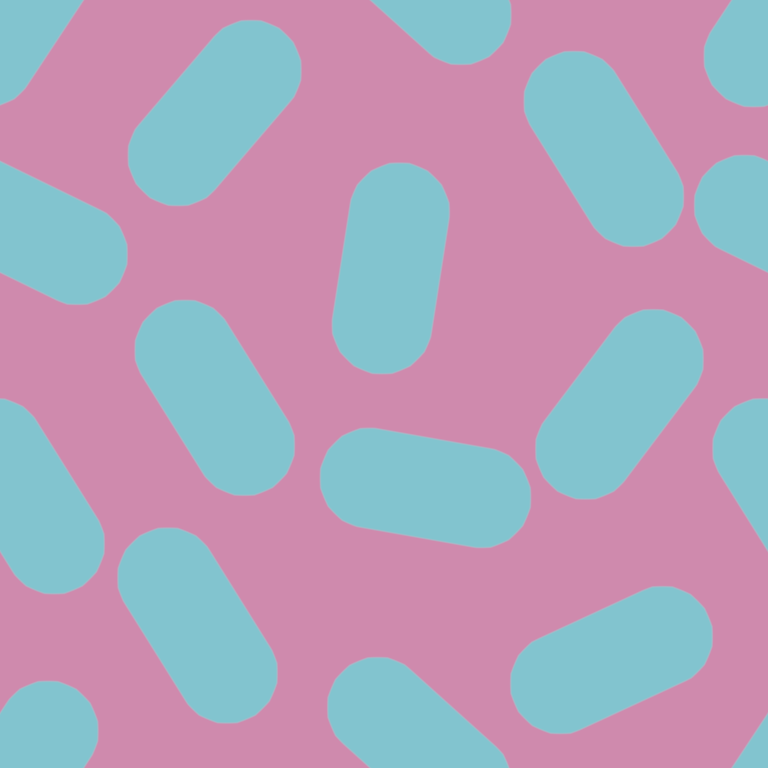
Write a Shadertoy shader that draws this pattern.

```glsl
// Tiling confetti: blue capsules with softly faceted ends on a pink ground.
// The capsules sit on a staggered, jittered lattice that wraps at the borders;
// each blends a round capsule with the convex sum of a segment and a polygon.

const vec3 GROUND_PINK = vec3(0.81, 0.54, 0.68);
const vec3 CAPSULE_BLUE = vec3(0.51, 0.77, 0.81);
const vec3 RIM_LIGHT = vec3(0.01, 0.045, 0.025);

const int COLUMNS = 4;              // even, so that the stagger wraps
const int ROWS = 3;
const vec2 ORIGIN = vec2(0.098, 0.746);  // lattice point at the lower left
const int FACET_AXES = 8;           // half the number of polygon sides
const float ROUNDNESS = 0.35;       // 0 for plain facets, 1 for round caps
const float CAP_RADIUS = 0.065;
const float HALF_LENGTH = 0.073;    // from the middle to a cap centre
const float JITTER = 0.064;         // full range of the random shift
const float FALLING_COUNT = 7.0;    // capsules that descend to the right
const float FALLING_STEEP = 4.0;    // of these, how many share one tilt
const float FALLING_TILT = 58.0;    // degrees, steepest of these
const float FLATTENING = 16.0;      // degrees from one flat tilt to the next
const float RISING_TILT = 53.0;     // degrees, middle of the others
const float RISING_SPREAD = 55.0;
const float EDGE_SOFTNESS = 0.002;
const float PI = 3.14159265;

float hash(vec2 cell) {
    return fract(sin(dot(cell, vec2(127.1, 311.7))) * 43758.5453);
}

// Signed distance to a capsule whose caps are polygons with level facets
float facetedCapsule(vec2 p, vec2 axis) {
    float d = abs(dot(p, vec2(-axis.y, axis.x))) - CAP_RADIUS;
    for (int i = 0; i < FACET_AXES; i++) {
        float a = PI * float(i) / float(FACET_AXES);
        vec2 normal = vec2(cos(a), sin(a));
        float reach = HALF_LENGTH * abs(dot(axis, normal)) + CAP_RADIUS;
        d = max(d, abs(dot(p, normal)) - reach);
    }
    return d;
}

float roundCapsule(vec2 p, vec2 axis) {
    float along = clamp(dot(p, axis), -HALF_LENGTH, HALF_LENGTH);
    return length(p - axis * along) - CAP_RADIUS;
}

// Lattice point with every other column raised by half a row, then shifted
vec2 capsuleCentre(vec2 cell) {
    vec2 staggered = cell + vec2(0.5, 0.25 + 0.5 * mod(cell.x, 2.0));
    vec2 shift = vec2(hash(cell + 3.7), hash(cell + 9.2)) - 0.5;
    return staggered / vec2(COLUMNS, ROWS) + JITTER * shift;
}

// Tilts run through a shuffled order: mostly steep, a few flat
vec2 capsuleAxis(vec2 cell) {
    float count = float(COLUMNS * ROWS);
    float order = mod(5.0 * (cell.x * float(ROWS) + cell.y), count) + 0.5;
    float falling = FLATTENING * max(0.0, order - FALLING_STEEP + 0.5) - FALLING_TILT;
    float u = 2.0 * (order - FALLING_COUNT) / (count - FALLING_COUNT) - 1.0;
    float rising = RISING_SPREAD * u * u * u + RISING_TILT;
    float tilt = radians(order < FALLING_COUNT ? falling : rising);
    return vec2(cos(tilt), sin(tilt));
}

void mainImage(out vec4 fragColor, in vec2 fragCoord) {
    vec2 uv = fragCoord / iResolution.xy + ORIGIN;

    // Nearest capsule, measured around the borders
    float d = 1.0;
    for (int x = 0; x < COLUMNS; x++) {
        for (int y = 0; y < ROWS; y++) {
            vec2 cell = vec2(x, y);
            vec2 axis = capsuleAxis(cell);
            vec2 p = uv - capsuleCentre(cell);
            p -= floor(p + 0.5);
            d = min(d, mix(facetedCapsule(p, axis), roundCapsule(p, axis), ROUNDNESS));
        }
    }

    // Flat fill with a smooth, slightly lighter edge
    float pixel = 1.0 / min(iResolution.x, iResolution.y);
    float edge = max(EDGE_SOFTNESS, 0.7 * pixel);
    float ink = 1.0 - smoothstep(-edge, edge, d);
    vec3 color = mix(GROUND_PINK, CAPSULE_BLUE, ink);
    color += RIM_LIGHT * 4.0 * ink * (1.0 - ink);
    fragColor = vec4(color, 1.0);
}
```
